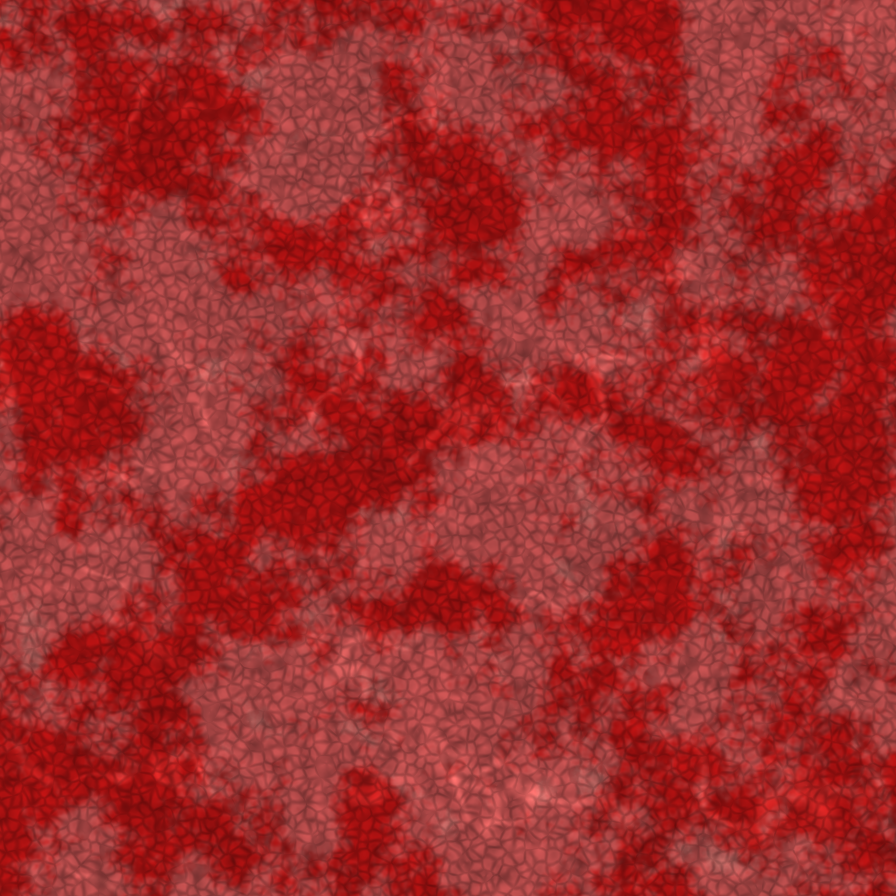
Reproduce this texture procedurally as a Shadertoy shader.

```glsl
#define DEEP_RED vec3(0.605, 0.060, 0.060)
#define FADED_RED vec3(0.650, 0.268, 0.265)
#define ASH_PINK vec3(0.650, 0.400, 0.380)
#define VEIN_GLOW vec3(0.130, 0.070, 0.065)
#define PATCH_SCALE 5.0
#define PATCH_GAIN 0.68
#define PATCH_SOFTNESS 0.30
#define FADED_BIAS 0.05
#define GRAIN_SCALE 82.0
#define CREASE_DEPTH 0.23
#define MOTTLE_DEPTH 0.24

vec2 hash2(vec2 cell) {
    uvec2 q = uvec2(ivec2(cell) + 4096);
    q = q * 1664525u + 1013904223u;
    q.x += q.y * 1664525u;
    q.y += q.x * 1664525u;
    q ^= q >> 16u;
    q.x += q.y * 1664525u;
    q.y += q.x * 1664525u;
    q ^= q >> 16u;
    return vec2(q & 65535u) / 65536.0;
}

float cornerSlope(vec2 cell, vec2 offset) {
    float angle = 6.28319 * hash2(cell).x;
    return dot(vec2(cos(angle), sin(angle)), offset);
}

float gradientNoise(vec2 p) {
    vec2 i = floor(p), f = p - i;
    vec2 u = f * f * f * (f * (f * 6.0 - 15.0) + 10.0);
    vec2 e = vec2(1.0, 0.0);
    float low = mix(cornerSlope(i, f), cornerSlope(i + e.xy, f - e.xy), u.x);
    float high = mix(cornerSlope(i + e.yx, f - e.yx), cornerSlope(i + 1.0, f - 1.0), u.x);
    return mix(low, high, u.y);
}

float fbm(vec2 p, float gain) {
    float sum = 0.0, amplitude = 1.0;
    for (int octave = 0; octave < 6; octave++) {
        sum += amplitude * gradientNoise(p);
        p = mat2(1.6, 1.2, -1.2, 1.6) * p + 17.3;
        amplitude *= gain;
    }
    return sum;
}

// Gap between the two nearest cell centres: zero along the creases
float creaseDistance(vec2 p) {
    vec2 base = floor(p);
    float nearest = 8.0, second = 8.0;
    for (int y = -1; y <= 1; y++)
    for (int x = -1; x <= 1; x++) {
        vec2 cell = base + vec2(x, y);
        float d = length(cell + hash2(cell) - p);
        second = min(second, max(nearest, d));
        nearest = min(nearest, d);
    }
    return second - nearest;
}

// Thin, broken ridges
float veins(vec2 p) {
    vec2 warp = 0.35 * vec2(gradientNoise(p * 3.0), gradientNoise(p * 3.0 + 31.0));
    float ridge = 1.0 - smoothstep(0.0, 0.07, abs(gradientNoise(p + warp)));
    return ridge * smoothstep(0.05, 0.40, gradientNoise(p * 0.9 + 57.0));
}

void mainImage(out vec4 fragColor, in vec2 fragCoord) {
    vec2 uv = fragCoord / iResolution.y;

    // Ragged patches of worn and saturated dye
    float wear = fbm(uv * PATCH_SCALE + 3.7, PATCH_GAIN) + FADED_BIAS;
    float faded = smoothstep(-PATCH_SOFTNESS, PATCH_SOFTNESS, wear);
    vec3 color = mix(DEEP_RED, FADED_RED, faded);

    // Ashen spots and pale veins
    float ash = smoothstep(0.25, 0.85, fbm(uv * 13.0 + 71.0, 0.6));
    color = mix(color, ASH_PINK, 0.6 * ash * faded);
    color += VEIN_GLOW * (veins(uv * 5.0) + veins(uv * 7.0 + 23.0));

    // Pebbled grain with soft creases
    vec2 grainPos = uv * GRAIN_SCALE;
    grainPos += 0.5 * vec2(gradientNoise(grainPos * 0.6), gradientNoise(grainPos * 0.6 + 43.0));
    float pebble = smoothstep(0.0, 0.55, creaseDistance(grainPos));
    float shade = 1.0 + CREASE_DEPTH * (pebble - 0.58);
    shade += MOTTLE_DEPTH * gradientNoise(uv * GRAIN_SCALE * 0.8 + 11.0);
    shade += 0.10 * fbm(uv * 9.0 + 37.0, 0.7);

    fragColor = vec4(clamp(color * shade, 0.0, 1.0), 1.0);
}
```
